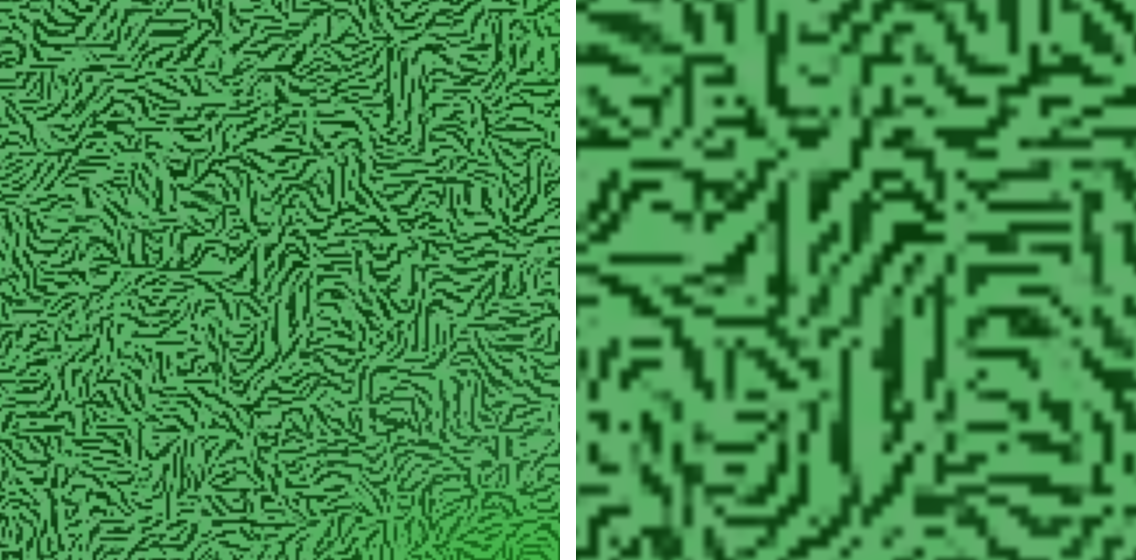
Left: the whole. Right: its middle third, enlarged.
Give the GLSL for this texture, as a WebGL 2 fragment shader.

```glsl
#version 300 es
precision highp float;

uniform vec2 u_resolution;
out vec4 fragColor;

const float CELLS = 160.0;
const int REACH = 2;

float hash(vec2 p) {
    return fract(sin(dot(p, vec2(127.1, 311.7))) * 43758.5453);
}

float valueNoise(vec2 p) {
    vec2 i = floor(p);
    vec2 f = smoothstep(0.0, 1.0, fract(p));
    float low = mix(hash(i), hash(i + vec2(1.0, 0.0)), f.x);
    float high = mix(hash(i + vec2(0.0, 1.0)), hash(i + vec2(1.0, 1.0)), f.x);
    return mix(low, high, f.y);
}

// Band-pass filtered white noise with zero mean and unit deviation
float grainField(vec2 cell, float angle) {
    vec2 along = vec2(cos(angle), sin(angle));
    vec2 across = vec2(-along.y, along.x);
    float count = 0.0;
    float weightSum = 0.0;
    float squareSum = 0.0;
    float noiseSum = 0.0;
    float weighted = 0.0;
    for (int y = -REACH; y <= REACH; y++) {
        for (int x = -REACH; x <= REACH; x++) {
            vec2 d = vec2(float(x), float(y));
            float u = dot(d, along);
            float v = dot(d, across);
            float weight = exp(-0.36 * u * u - 0.28 * v * v) * cos(2.05 * v);
            float grain = hash(cell + d) - 0.5;
            count += 1.0;
            weightSum += weight;
            squareSum += weight * weight;
            noiseSum += grain;
            weighted += weight * grain;
        }
    }
    float variance = (squareSum - weightSum * weightSum / count) / 12.0;
    return (weighted - weightSum * noiseSum / count) * inversesqrt(variance);
}

// Darkness of one square cell: short worms that drift in direction
float creaseCell(vec2 cell) {
    float angle = (valueNoise(cell / 8.0 + 37.0) - 0.5) * 3.8;
    return smoothstep(0.12, 0.6, grainField(cell, angle));
}

// Soft blend between neighbouring cells
float creases(vec2 p) {
    vec2 i = floor(p);
    vec2 f = smoothstep(0.0, 1.0, fract(p));
    float low = mix(creaseCell(i), creaseCell(i + vec2(1.0, 0.0)), f.x);
    float high = mix(creaseCell(i + vec2(0.0, 1.0)), creaseCell(i + vec2(1.0, 1.0)), f.x);
    return mix(low, high, f.y);
}

float softSpot(vec2 p, vec2 center, vec2 radius) {
    vec2 q = (p - center) / radius;
    return exp(-dot(q, q));
}

void main() {
    vec2 uv = gl_FragCoord.xy / u_resolution;
    float crease = creases(uv * CELLS);

    // Light ground with a faint drift in hue
    float tint = valueNoise(uv * CELLS * 0.4 + 91.0);
    vec3 ground = mix(vec3(0.34, 0.70, 0.395), vec3(0.395, 0.69, 0.435), tint);

    // Dark creases, uneven in depth
    float depth = valueNoise(uv * CELLS * 0.3 + 13.0);
    vec3 ink = mix(vec3(0.03, 0.235, 0.04), vec3(0.08, 0.31, 0.11), depth);

    // Paler haze at the right, vivid glow in the corners
    float haze = softSpot(uv, vec2(0.92, 0.22), vec2(0.3, 0.22));
    float glow = softSpot(uv, vec2(0.95, 0.0), vec2(0.3, 0.11))
               + 0.45 * softSpot(uv, vec2(1.03, 0.98), vec2(0.1, 0.2));
    ink = mix(ink, vec3(0.15, 0.42, 0.20), 0.5 * haze);
    ink = mix(ink, vec3(0.09, 0.47, 0.10), 0.8 * glow);
    ground = mix(ground, vec3(0.25, 0.72, 0.27), 0.85 * glow);

    fragColor = vec4(mix(ground, ink, crease), 1.0);
}
```
